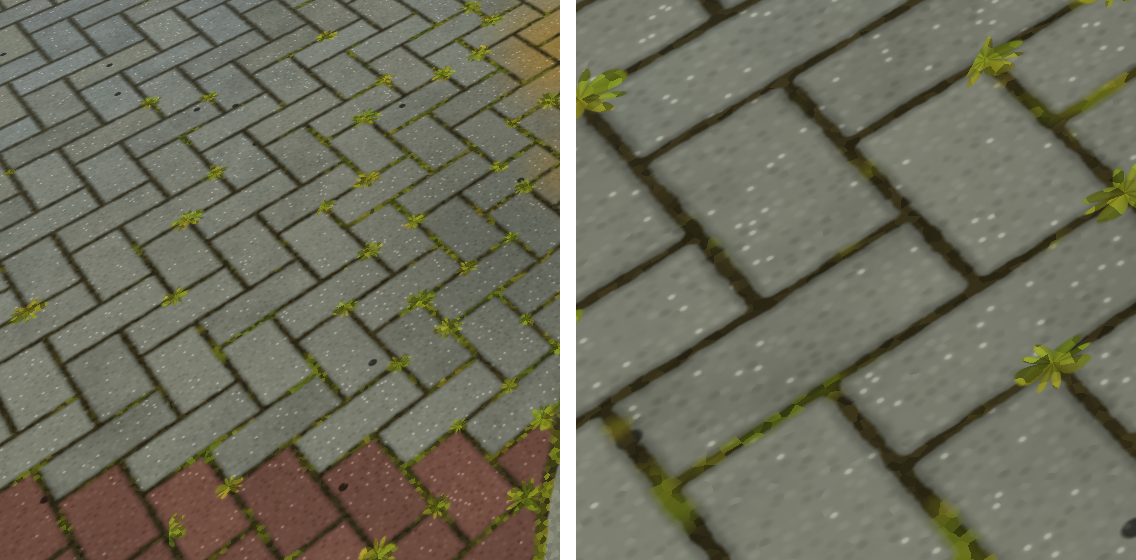
Left, the full canvas; right, a detail of the centre.
This texture is drawn by a WebGL 2 fragment shader. Its source:

```glsl
#version 300 es
precision highp float;
// Worn herringbone paving seen in perspective: grey 2:1 bricks with a red border.
// The canvas is projected onto a ground grid, each grid cell finds its brick, and
// layered sines and cellular noise add wear, grit, moss and grass tufts.
uniform vec2 u_resolution;
out vec4 fragColor;

// Ground projection: canvas = (ORIGIN + AXIS_A*a + AXIS_B*b) / (1 + dot(TILT, ab))
const vec2 ORIGIN = vec2(0.2526, 0.1146);
const vec2 AXIS_A = vec2(0.1251, 0.0855);
const vec2 AXIS_B = vec2(0.0322, -0.0694);
const vec2 TILT = vec2(0.0337, -0.0326);

const float JOINT_HALF = 0.042;
const float CORNER_RADIUS = 0.06;
const float BRICK_VARIATION = 0.16;
const float TUFT_CHANCE = 0.30;

const vec3 STONE = vec3(0.475, 0.485, 0.430);
const vec3 COOL_STONE = vec3(0.49, 0.52, 0.51);
const vec3 DARK_STONE = vec3(0.34, 0.35, 0.31);
const vec3 RED_BRICK = vec3(0.46, 0.315, 0.265);
const vec3 SOIL = vec3(0.19, 0.17, 0.09);
const vec3 MOSS_GOLD = vec3(0.45, 0.40, 0.10);
const vec3 MOSS_GREEN = vec3(0.30, 0.39, 0.07);
const vec3 WARM_STAIN = vec3(0.60, 0.47, 0.20);
const vec3 CURB = vec3(0.50, 0.51, 0.44);

float hash(vec2 p) {
  return fract(sin(dot(p, vec2(127.1, 311.7))) * 43758.55);
}

// Smooth blotches in 0..1 from rotated, warped sines
float blotches(vec2 p) {
  float sum = 0.0, weight = 0.5;
  for (int i = 0; i < 4; i++) {
    sum += weight * sin(p.x + 1.7 * sin(p.y * 0.8)) * sin(p.y + 1.3 * sin(p.x * 0.7));
    p = mat2(1.5, 1.1, -1.1, 1.5) * p + 2.3;
    weight *= 0.6;
  }
  return clamp(0.5 + 0.6 * sum, 0.0, 1.0);
}

// Distance to the nearest scattered point, and that point's random value
vec2 cellular(vec2 p) {
  vec2 best = vec2(9.0, 0.0);
  for (int y = -1; y <= 1; y++)
    for (int x = -1; x <= 1; x++) {
      vec2 cell = floor(p) + vec2(x, y);
      vec2 point = cell + 0.15 + 0.7 * vec2(hash(cell), hash(cell + 37.0));
      float d = distance(p, point);
      if (d < best.x) best = vec2(d, hash(cell + 71.0));
    }
  return best;
}

vec2 toGround(vec2 uv) {
  mat2 m = mat2(AXIS_A - TILT.x * uv, AXIS_B - TILT.y * uv);
  return inverse(m) * (uv - ORIGIN) - vec2(1.0, 0.0);
}

// Herringbone: xy is the brick's first cell, zw its size
vec4 brickAt(vec2 p) {
  vec2 cell = floor(p);
  float k = mod(cell.x - cell.y, 4.0);
  if (k < 1.5) return vec4(cell - vec2(k, 0.0), 2.0, 1.0);
  return vec4(cell - vec2(0.0, 3.0 - k), 1.0, 2.0);
}

float roundedBox(vec2 p, vec2 halfSize) {
  vec2 q = abs(p) - halfSize + CORNER_RADIUS;
  return length(max(q, 0.0)) + min(max(q.x, q.y), 0.0) - CORNER_RADIUS;
}

void main() {
  vec2 uv = gl_FragCoord.xy / u_resolution;
  vec2 ground = toGround(uv);
  float soft = 0.6 * length(fwidth(ground)) + 0.008;

  // Brick shape with slightly ragged edges
  vec4 brick = brickAt(ground);
  vec2 halfSize = 0.5 * brick.zw;
  float ragged = 0.035 * (blotches(ground * 9.0) - 0.5);
  float edge = roundedBox(ground - brick.xy - halfSize, halfSize - JOINT_HALF) + ragged;

  // Brick colour: tone per brick, cool upper left, damp right side
  float tone = hash(brick.xy);
  float mottle = blotches(ground * 2.3 + tone * 5.0);
  float worn = smoothstep(0.35, 1.1, uv.y - 0.6 * uv.x + 0.15);
  float damp = smoothstep(0.42, 0.0, distance(uv, vec2(0.92, 0.58)));
  vec3 color = mix(STONE, COOL_STONE, worn * hash(brick.xy + 9.0));
  color = mix(color, DARK_STONE, clamp(0.65 * damp + 0.5 * tone * mottle - 0.1, 0.0, 0.85));
  if (brick.x - brick.y < -0.5) color = mix(RED_BRICK, RED_BRICK * 0.78, damp + 0.5 * mottle);
  color *= 1.0 + BRICK_VARIATION * (tone - 0.5) + 0.16 * (mottle - 0.5);
  float stain = smoothstep(0.16, 0.02, distance(uv, vec2(1.0, 0.91)))
              + 0.6 * smoothstep(0.10, 0.0, distance(uv, vec2(1.0, 0.70)));
  color = mix(color, WARM_STAIN, 0.75 * min(stain, 1.0));

  // Grit, pale flecks and rare dark spots
  vec2 grit = cellular(ground * 11.0);
  color += 0.10 * (grit.y - 0.5) * smoothstep(0.6, 0.1, grit.x);
  color += 0.14 * step(0.93, grit.y) * smoothstep(0.35, 0.1, grit.x);
  vec2 spot = cellular(ground * 1.3 + 4.0);
  color *= 1.0 - 0.6 * step(0.97, spot.y) * smoothstep(0.12, 0.07, spot.x);

  // Rounded rims and soil joints, fainter where the paving is worn
  color *= mix(0.76, 1.0, smoothstep(0.0, -0.09, edge));
  vec3 soil = mix(SOIL * (0.75 + 0.5 * grit.y), DARK_STONE * 0.85, 0.5 * worn);
  color = mix(color, soil, smoothstep(-soft, soft, edge));

  // Moss along the joints, growing thicker to the right
  vec3 mossColor = mix(MOSS_GOLD, MOSS_GREEN, blotches(ground * 3.1 + 8.0));
  mossColor *= 0.65 + 0.7 * grit.y;
  float growth = blotches(ground * 1.9 + 3.0) + 0.30 * uv.x - 0.25 * worn;
  float moss = smoothstep(0.62, 0.95, growth) * smoothstep(-0.06, 0.03, edge + 0.04 * (grit.y - 0.5));
  color = mix(color, mossColor, 0.75 * moss);

  // Grass tufts on grid vertices, which always lie on a joint
  vec2 vertex = floor(ground + 0.5);
  vec2 offset = ground - vertex;
  float seed = hash(vertex + 19.0);
  float chance = TUFT_CHANCE * (0.35 + uv.x) * (1.0 - worn);
  float angle = atan(offset.y, offset.x);
  float blades = 0.4 + 0.6 * abs(sin(angle * 4.0 + seed * 90.0 + sin(angle * 3.0 + seed * 40.0)));
  float reach = mix(0.13, 0.34, hash(vertex + 53.0)) * blades;
  float tuft = step(seed, chance) * smoothstep(soft, -soft, length(offset) - reach);
  color = mix(color, mossColor * (0.75 + 0.5 * blades), 0.85 * tuft);

  // Curb in the lower right corner with a mossy gutter
  float curb = uv.x - 0.968 - 0.16 * uv.y + 0.012 * (mottle - 0.5);
  float gutter = smoothstep(-0.026, -0.012, curb) * smoothstep(0.34, 0.22, uv.y);
  color = mix(color, mix(SOIL, mossColor, grit.y), gutter);
  color = mix(color, CURB * (0.9 + 0.2 * grit.y), smoothstep(0.0, 0.006, curb));

  fragColor = vec4(color, 1.0);
}
```
